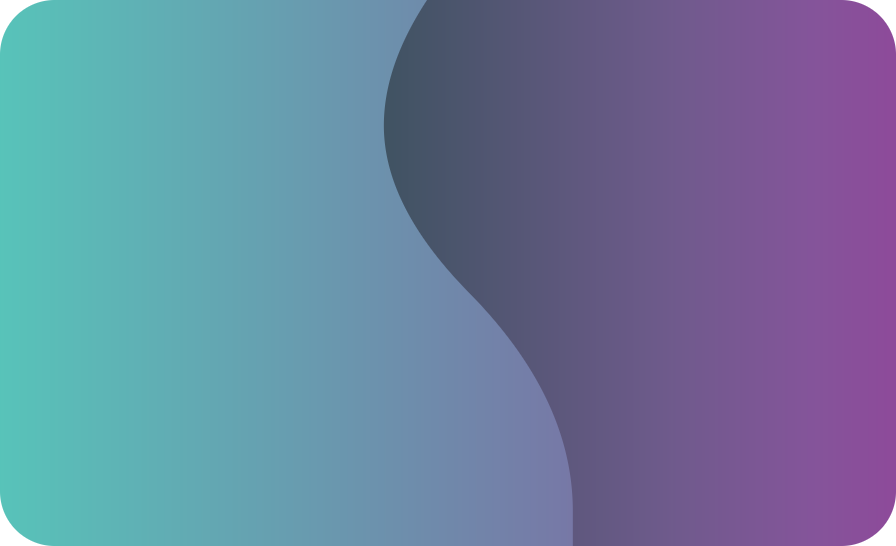
A WebGL 2 fragment shader for this background:

```glsl
#version 300 es
precision highp float;
// A rounded card split by an S-shaped edge into two horizontal gradients:
// teal to periwinkle on the left, slate to purple on the right.
// The edge is a chain of Hermite curves giving x for each height.

uniform vec2 u_resolution;
out vec4 outColor;

const vec3 TEAL = vec3(0.343, 0.765, 0.726);
const vec3 PERIWINKLE = vec3(0.466, 0.470, 0.652);
const vec3 SLATE = vec3(0.250, 0.325, 0.385);
const vec3 MAUVE = vec3(0.435, 0.355, 0.550);
const vec3 VIOLET = vec3(0.520, 0.330, 0.605);
const vec3 PURPLE = vec3(0.555, 0.290, 0.605);
const vec3 PAPER = vec3(1.0);

// Position of v between a and b, clamped to 0..1
float ramp(float a, float b, float v) {
  return clamp((v - a) / (b - a), 0.0, 1.0);
}

// Signed distance to a centred box with rounded corners
float roundedBox(vec2 p, vec2 halfSize, float radius) {
  vec2 q = abs(p) - halfSize + radius;
  return length(max(q, 0.0)) + min(max(q.x, q.y), 0.0) - radius;
}

// Cubic from knot a to knot b, each (height, x, slope)
float hermite(vec3 a, vec3 b, float y) {
  float t = ramp(a.x, b.x, y);
  float s = t * t * (3.0 - 2.0 * t);
  float u = 1.0 - t;
  return mix(a.y, b.y, s) + (b.x - a.x) * t * u * (a.z * u - b.z * t);
}

// Horizontal place of the dividing edge at height y
float waveEdge(float y) {
  vec3 foot = vec3(0.064, 0.6393, 0.0);
  vec3 middle = vec3(0.464, 0.5234, -0.60);
  vec3 hollow = vec3(0.770, 0.4284, 0.0);
  vec3 top = vec3(1.0, 0.4766, 0.40);
  if (y < middle.x) return hermite(foot, middle, y);
  if (y < hollow.x) return hermite(middle, hollow, y);
  return hermite(hollow, top, y);
}

vec3 leftGradient(float x) {
  return mix(TEAL, PERIWINKLE, ramp(0.0, 0.64, x));
}

vec3 rightGradient(float x) {
  vec3 color = mix(SLATE, MAUVE, ramp(0.43, 0.75, x));
  color = mix(color, VIOLET, ramp(0.75, 0.91, x));
  return mix(color, PURPLE, ramp(0.91, 1.0, x));
}

void main() {
  vec2 uv = gl_FragCoord.xy / u_resolution;
  float aspect = u_resolution.x / u_resolution.y;
  float pixel = 1.0 / u_resolution.y;

  // Distance across the edge, corrected for its local slope
  float edge = waveEdge(uv.y);
  float slope = (waveEdge(uv.y + pixel) - edge) * aspect / pixel;
  float side = (uv.x - edge) * aspect / sqrt(1.0 + slope * slope);
  float rightSide = clamp(side / pixel + 0.5, 0.0, 1.0);
  vec3 color = mix(leftGradient(uv.x), rightGradient(uv.x), rightSide);

  // Rounded card on plain paper
  vec2 halfSize = vec2(0.5 * aspect, 0.5);
  float card = roundedBox((uv - 0.5) * vec2(aspect, 1.0), halfSize, 0.1);
  color = mix(color, PAPER, clamp(card / pixel + 0.5, 0.0, 1.0));

  outColor = vec4(color, 1.0);
}
```
